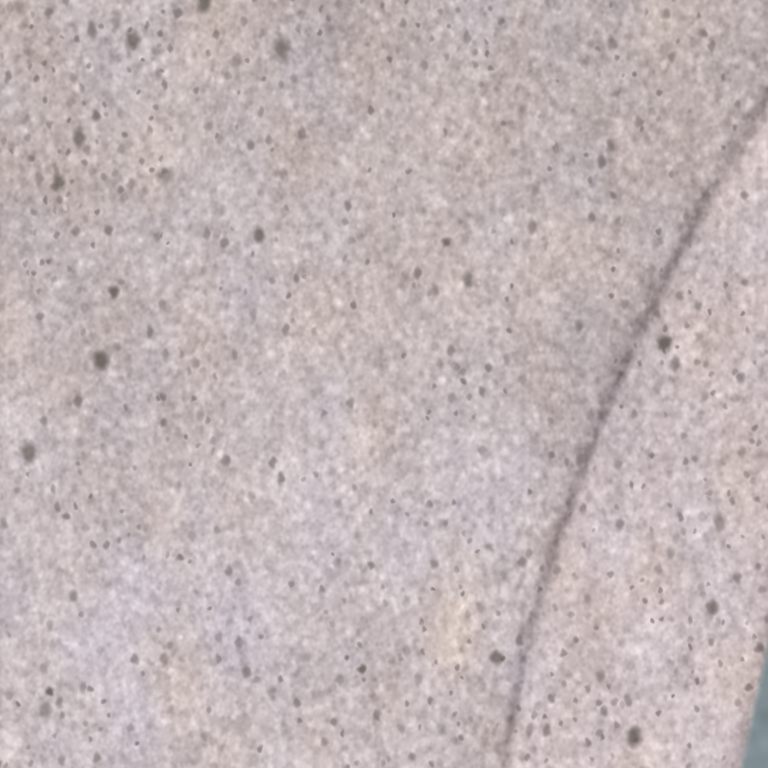
Reproduce this texture procedurally as a WebGL 2 fragment shader.

```glsl
#version 300 es
precision highp float;

uniform vec2 u_resolution;
out vec4 fragColor;

vec3 hash3(vec2 cell) {
    vec3 q = fract(vec3(cell.xyx) * vec3(0.1031, 0.1030, 0.0973));
    q += dot(q, q.yxz + 33.33);
    return fract((q.xxy + q.yzz) * q.zyx);
}

// Cellular noise: soft random splats, centred on zero.
float splatNoise(vec2 p) {
    vec2 base = floor(p);
    float sum = 0.0;
    for (int j = -1; j <= 1; j++) {
        for (int i = -1; i <= 1; i++) {
            vec2 cell = base + vec2(i, j);
            vec3 h = hash3(cell);
            vec2 d = p - cell - h.xy;
            float w = max(1.0 - dot(d, d), 0.0);
            sum += (h.z - 0.5) * w * w;
        }
    }
    return sum;
}

// Layered sines that roughen outlines.
vec2 wobble(vec2 p) {
    return sin(p.yx * 310.0 + 2.0 * sin(p * 190.0)) + 0.6 * sin(p.yx * 570.0 + p * 130.0);
}

// Relative pit density: loose clusters plus a faint slanting hairline.
float pitDensity(vec2 p) {
    float clusters = clamp(0.9 + 3.2 * splatNoise(p * 7.0 + 41.0), 0.25, 2.0);
    float hairline = p.y - 0.51 + 0.35 * p.x - 0.008 * sin(p.x * 37.0);
    float span = smoothstep(0.12, 0.2, p.x) * smoothstep(0.7, 0.62, p.x);
    return clusters + 2.5 * span * exp(-pow(hairline / 0.011, 2.0));
}

// Scattered spots; radii are in canvas units, result is coverage 0..1.
float spots(vec2 p, float cells, float chance, float minRadius, float maxRadius, float seed) {
    vec2 base = floor(p * cells);
    float cover = 0.0;
    for (int j = -1; j <= 1; j++) {
        for (int i = -1; i <= 1; i++) {
            vec2 cell = base + vec2(i, j);
            vec3 place = hash3(cell + seed);
            vec3 look = hash3(cell + seed + 57.0);
            vec2 center = (cell + place.xy) / cells;
            float present = step(place.z, chance * pitDensity(center));
            float radius = mix(minRadius, maxRadius, look.x * look.x);
            vec2 d = (p - center) * vec2(1.0, mix(0.55, 1.0, look.y));
            float spot = 1.0 - smoothstep(0.35, 1.45, length(d) / radius);
            cover = max(cover, present * spot * mix(0.45, 1.0, look.z));
        }
    }
    return cover;
}

// Signed distance across the curved fold, positive on the right.
float foldOffset(vec2 p) {
    float x = 0.658 + 0.16 * p.y + 0.27 * p.y * p.y;
    float slope = 0.16 + 0.54 * p.y;
    return (p.x - x) / sqrt(1.0 + slope * slope);
}

// Narrow dark crease with a wider shadow on its left.
float foldShade(float d, float height) {
    float width = mix(0.008, 0.014, height * height);
    float crease = exp(-pow((d + 0.004) / width, 2.0));
    float shadow = exp(-max(-d, 0.0) / 0.045) * (1.0 - smoothstep(-0.004, 0.008, d));
    return crease * mix(0.085, 0.115, smoothstep(0.0, 0.3, height)) + shadow * 0.055;
}

// Mottled wall tone with fine, slightly upright grain.
vec3 wallColor(vec2 p, float rightSide) {
    float grain = 0.135 * splatNoise(p * vec2(125.0, 105.0))
                + 0.085 * splatNoise(p * vec2(225.0, 200.0) + 19.0);
    float mottle = 0.050 * splatNoise(p * vec2(6.0, 4.0) + 7.0)
                 + 0.050 * splatNoise(p * vec2(28.0, 19.0) + 3.0);
    vec3 color = mix(vec3(0.788, 0.742, 0.752), vec3(0.755, 0.706, 0.702), smoothstep(0.1, 0.95, p.y));
    color += rightSide * vec3(0.018, 0.010, 0.006);
    float warmth = splatNoise(p * vec2(17.0, 11.0) + 73.0);
    return color + grain + mottle + warmth * vec3(0.018, 0.004, -0.028);
}

void main() {
    vec2 uv = gl_FragCoord.xy / u_resolution;
    float fold = foldOffset(uv);
    vec3 color = wallColor(uv, smoothstep(-0.004, 0.012, fold));
    color -= foldShade(fold, uv.y) * vec3(1.0, 1.02, 1.0);

    // Fine pits, larger holes and pale chips
    vec2 rough = uv + 0.0007 * wobble(uv);
    float pits = spots(rough, 48.0, 0.24, 0.0028, 0.0062, 11.0);
    float holes = spots(rough, 12.0, 0.13, 0.0055, 0.0125, 83.0);
    float chips = spots(rough, 30.0, 0.05, 0.0030, 0.0080, 137.0);
    color = mix(color, vec3(0.43, 0.39, 0.39), pits * 0.62);
    color = mix(color, vec3(0.36, 0.33, 0.31), holes * 0.80);
    color = mix(color, vec3(0.91, 0.87, 0.86), chips * 0.60);

    // Blue-grey corner behind a shaded rim
    float corner = uv.x - 0.962 - 0.22 * uv.y;
    color -= 0.12 * exp(-pow(corner / 0.014, 2.0));
    vec3 backdrop = vec3(0.50, 0.55, 0.57) + 0.06 * splatNoise(uv * 60.0);
    color = mix(color, backdrop, smoothstep(-0.004, 0.010, corner));

    fragColor = vec4(clamp(color, 0.0, 1.0), 1.0);
}
```
